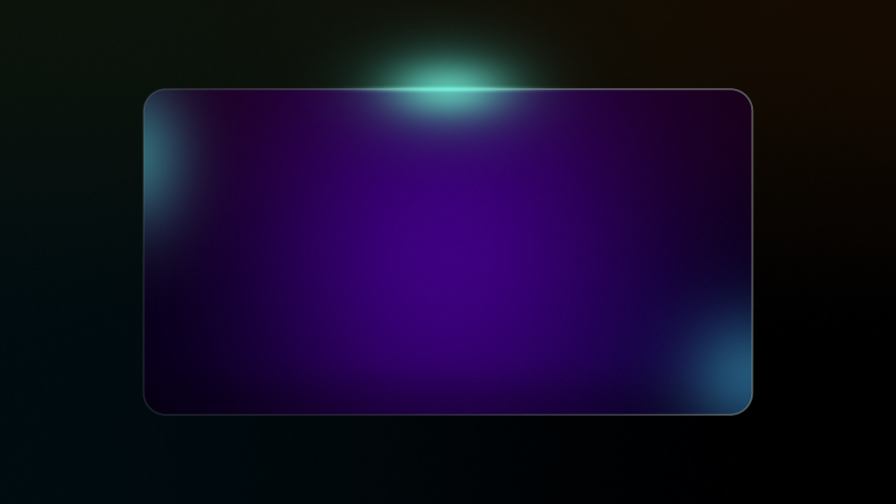
Give the GLSL for this background, as a WebGL 1 fragment shader.

```glsl
precision highp float;
// A dark room with a rounded glass panel lit by a violet core.
// Soft elliptical glows sit on its top edge and two sides, and a thin
// rim traces the rounded-box distance. Lengths are in canvas heights.

uniform vec2 u_resolution;

float roundedBox(vec2 p, vec2 halfSize, float radius) {
  vec2 q = abs(p) - halfSize + radius;
  return length(max(q, 0.0)) + min(max(q.x, q.y), 0.0) - radius;
}

// Elliptical Gaussian falloff, 1 at the centre.
float glow(vec2 p, vec2 centre, vec2 spread) {
  vec2 q = (p - centre) / spread;
  return exp(-dot(q, q));
}

float hash(vec2 p) {
  return fract(sin(dot(p, vec2(12.99, 78.23))) * 43758.5);
}

// Four corner tints blended across the canvas.
vec3 roomColor(vec2 uv) {
  vec3 bottom = mix(vec3(0.0, 0.045, 0.065), vec3(0.0, 0.0, 0.004), smoothstep(0.0, 0.9, uv.x));
  vec3 top = mix(vec3(0.045, 0.075, 0.045), vec3(0.085, 0.045, 0.008), smoothstep(0.1, 1.0, uv.x));
  return mix(bottom, top, smoothstep(0.25, 1.0, uv.y));
}

vec3 panelColor(vec2 p) {
  vec3 color = mix(vec3(0.01, 0.0, 0.06), vec3(0.085, 0.0, 0.075), smoothstep(-0.15, 0.32, p.y));
  color += vec3(0.0, 0.012, 0.09) * glow(p, vec2(0.4, -0.2), vec2(0.3, 0.2));
  color = mix(color, vec3(0.24, 0.0, 0.5), glow(p, vec2(0.0, -0.01), vec2(0.41, 0.47)));
  color *= mix(0.75, 1.0, smoothstep(-0.33, -0.2, p.y));

  // Side lights, cut off by the panel edge.
  color = mix(color, vec3(0.2, 0.43, 0.48), 0.95 * glow(p, vec2(-0.62, 0.19), vec2(0.105, 0.145)));
  return mix(color, vec3(0.14, 0.35, 0.48), 0.95 * glow(p, vec2(0.595, -0.245), vec2(0.125, 0.12)));
}

void main() {
  vec2 uv = gl_FragCoord.xy / u_resolution;
  vec2 p = (gl_FragCoord.xy - 0.5 * u_resolution) / u_resolution.y;
  float pixel = 1.0 / u_resolution.y;

  float edge = roundedBox(p, vec2(0.604, 0.323), 0.044);
  float inside = 1.0 - smoothstep(-0.5 * pixel, 0.5 * pixel, edge);
  vec3 color = mix(roomColor(uv), panelColor(p), inside);

  // Lamp on the top edge: wide halo and brighter core.
  vec2 lamp = vec2(0.0, 0.323);
  color = mix(color, vec3(0.2, 0.5, 0.46), 0.65 * glow(p, lamp, vec2(0.16, 0.095)));
  color = mix(color, vec3(0.42, 0.86, 0.78), 0.75 * glow(p, lamp, vec2(0.105, 0.05)));

  // Rim, strongest along the top and right sides.
  float rim = 1.0 - smoothstep(0.0008, 0.0012 + pixel, abs(edge));
  float rimLight = mix(0.16, 0.5, smoothstep(-0.6, 0.7, p.x + 0.8 * p.y));
  color = mix(color, vec3(0.58, 0.62, 0.6), rim * rimLight);

  // Bright streak where the lamp meets the rim.
  float streak = glow(p, lamp, vec2(0.13, 0.005));
  color = mix(color, vec3(0.48, 0.97, 0.87), 0.85 * streak);

  // Faint grain to break up banding.
  color += (hash(floor(uv * vec2(512.0, 288.0))) - 0.5) * 0.006;
  gl_FragColor = vec4(clamp(color, 0.0, 1.0), 1.0);
}
```
